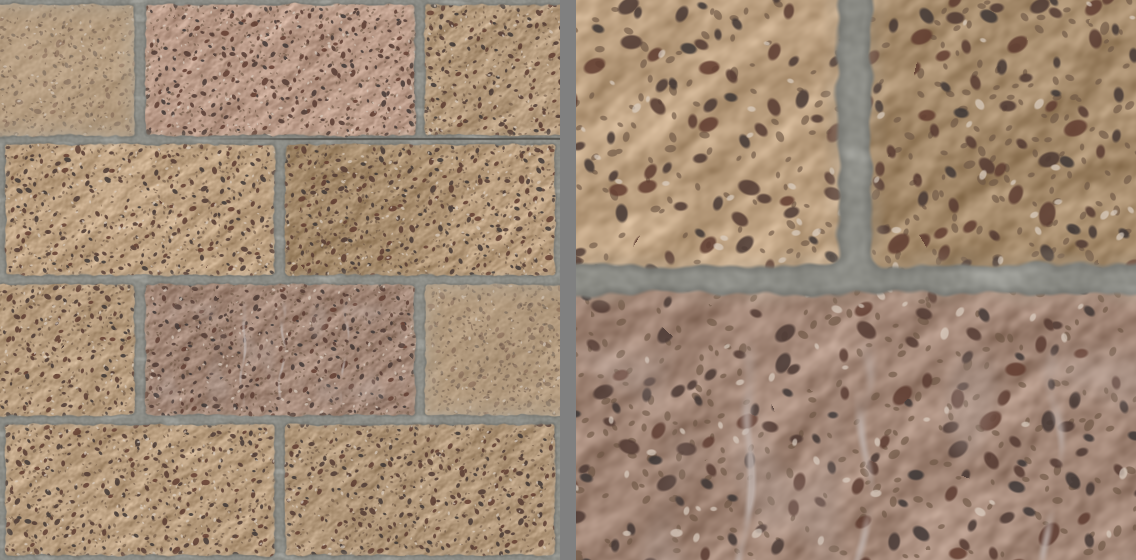
Left: the whole. Right: its middle third, enlarged.
This texture is drawn by a Shadertoy shader. Its source:

```glsl
// Wall of split-face stone blocks in running bond: four courses, two blocks wide.
// Each block is a wobbly rounded box with slanted relief from gradient noise,
// scattered mineral grains and pale weathering, set in grey mortar.

vec2 hash2(vec2 p) {
    vec3 q = fract(p.xyx * vec3(0.1031, 0.1030, 0.0973));
    q += dot(q, q.yzx + 33.33);
    return fract((q.xx + q.yz) * q.zy);
}

float gradDot(vec2 cell, vec2 offset) {
    float angle = 6.2832 * hash2(cell + 91.0).x;
    return dot(vec2(cos(angle), sin(angle)), offset);
}

float noise(vec2 p) {
    vec2 i = floor(p), f = fract(p), e = vec2(1, 0);
    vec2 u = f * f * f * (f * (f * 6.0 - 15.0) + 10.0);
    return mix(mix(gradDot(i, f), gradDot(i + e, f - e), u.x),
               mix(gradDot(i + e.yx, f - e.yx), gradDot(i + 1.0, f - 1.0), u.x), u.y);
}

float fbm(vec2 p) {
    float sum = 0.0, amp = 0.5;
    for (int i = 0; i < 4; i++) {
        sum += amp * noise(p);
        p = p * 2.03 + 17.3;
        amp *= 0.5;
    }
    return sum;
}

// Rough stone height, with ridges that climb to the right
float relief(vec2 p) {
    return fbm(vec2(dot(p, vec2(0.8, 0.6)) * 17.0, dot(p, vec2(-0.6, 0.8)) * 30.0));
}

// Scattered oval grains: x = coverage, y = random tint
vec2 grains(vec2 p, float count, float density, float size) {
    vec2 q = p * count, base = floor(q), result = vec2(0);
    float soft = max(0.06, 0.8 * count / iResolution.y);
    for (int j = -1; j <= 1; j++)
    for (int i = -1; i <= 1; i++) {
        vec2 cell = base + vec2(i, j);
        vec2 place = hash2(cell + count), kind = hash2(cell + count * 2.0 + 37.0);
        float angle = 6.2832 * kind.y, c = cos(angle), s = sin(angle);
        vec2 d = mat2(c, s, -s, c) * (q - cell - place);
        float radius = size * mix(0.4, 1.0, place.x * place.y + 0.3 * kind.y);
        float cover = 1.0 - smoothstep(-soft, soft, length(d * vec2(0.85, 1.3)) - radius);
        cover *= step(kind.x, density);
        if (cover > result.x) result = vec2(cover, kind.y);
    }
    return result;
}

void mainImage(out vec4 fragColor, in vec2 fragCoord) {
    vec2 p = fragCoord / iResolution.xy;
    float px = 1.0 / iResolution.y;

    // Block layout: odd courses shift by half a block
    float row = floor(p.y * 4.0), odd = mod(row, 2.0);
    vec2 grid = vec2(p.x * 2.0 + 0.5 * odd, p.y * 4.0);
    vec2 id = floor(grid);
    vec2 local = (fract(grid) - 0.5) * vec2(0.5, 0.25);
    float pink = odd * float(id.x == 1.0);
    float faded = float(id == vec2(0, 3)) + float(id == vec2(2, 1));
    float brown = float(id == vec2(1, 2));
    vec2 stoneUv = p + id * vec2(3.7, 5.3);

    // Rounded block outline with chipped edges
    float wobble = 0.004 * noise(p * 22.0) + 0.003 * noise(p * 75.0);
    vec2 box = abs(local) - vec2(0.2405, 0.1165) + 0.006;
    float edge = length(max(box, 0.0)) + min(max(box.x, box.y), 0.0) - 0.006 + wobble;

    // Stone colour, relief lit from above left, and fine grit
    vec3 stone = mix(vec3(0.715, 0.61, 0.49), vec3(0.675, 0.56, 0.495), pink);
    stone = mix(stone, vec3(0.615, 0.515, 0.395), brown * smoothstep(0.22, -0.15, local.x));
    stone *= 0.97 + 0.07 * hash2(id + 5.0).x - 0.05 * pink * (2.0 - row);
    float slope = relief(stoneUv + vec2(-0.0025, 0.004)) - relief(stoneUv);
    stone += slope * mix(0.52, 0.3, faded);
    stone += 0.05 * noise(stoneUv * 7.0) + 0.045 * noise(stoneUv * 130.0);

    // Mineral grains: dark chips, brown dust and pale crystals
    float patchy = 0.25 * noise(stoneUv * 9.0);
    vec2 chips = grains(stoneUv, 57.0, 0.66 + patchy, 0.34);
    vec2 dust = grains(stoneUv, 112.0, 0.34 + patchy, 0.34);
    vec2 crystals = grains(stoneUv, 83.0, 0.13, 0.26);
    vec3 chipColor = mix(vec3(0.23, 0.21, 0.21), vec3(0.39, 0.24, 0.19), chips.y);
    stone = mix(stone, vec3(0.43, 0.34, 0.27), dust.x * 0.65);
    stone = mix(stone, chipColor, chips.x * mix(0.85, 0.4, faded));
    stone = mix(stone, vec3(0.86, 0.81, 0.76), crystals.x * 0.7);

    // Pale haze on faded blocks and along the rims
    float haze = faded * (0.16 + 0.3 * smoothstep(-0.04, 0.0, edge));
    haze += 0.3 * smoothstep(-0.012, 0.0, edge) * (0.6 + noise(p * 40.0));
    stone = mix(stone, vec3(0.69, 0.64, 0.57), clamp(haze, 0.0, 1.0));

    // Lime streaks running down the lower pink block
    float lime = 0.25 * smoothstep(0.05, 0.4, noise(p * vec2(22.0, 12.0)));
    for (int i = 0; i < 3; i++) {
        float k = float(i);
        float x = 0.435 + 0.05 * k + 0.02 * k * k + 0.014 * noise(vec2(p.y * 14.0, k * 7.3));
        float width = 0.004 + 0.006 * smoothstep(0.4, 0.46, p.y);
        float broken = smoothstep(-0.3, 0.35, noise(p * vec2(60.0, 28.0) + k));
        lime += 0.75 * broken * smoothstep(width, 0.0, abs(p.x - x));
    }
    lime *= pink * float(row == 1.0) * smoothstep(0.26, 0.31, p.y) * smoothstep(0.47, 0.44, p.y);
    stone = mix(stone, vec3(0.76, 0.71, 0.69), clamp(lime, 0.0, 0.8));

    // Mortar with smears, shaded next to the blocks
    vec3 mortar = vec3(0.55, 0.55, 0.525) + 0.07 * fbm(p * 35.0) + 0.04 * noise(p * 160.0);
    mortar += 0.07 * smoothstep(0.1, 0.5, noise(p * vec2(18.0, 60.0)));
    mortar *= mix(0.87, 1.0, smoothstep(0.0, 0.006, edge));

    // Fine shrinkage crack in the upper bed joint
    float crack = smoothstep(0.0015 + px, 0.0005, abs(p.y - 0.752 - 0.001 * noise(p * 9.0)));
    mortar = mix(mortar, vec3(0.27, 0.26, 0.24), 0.75 * crack * smoothstep(0.3, 0.6, p.x));

    float soft = max(px, 0.0016);
    vec3 color = mix(stone, mortar, smoothstep(-soft, soft, edge));
    fragColor = vec4(clamp(color, 0.0, 1.0), 1.0);
}
```
